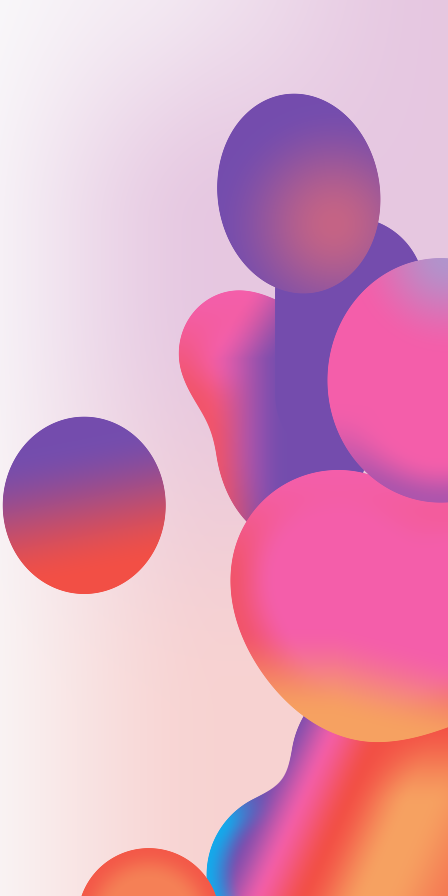
A Shadertoy shader for this background:

```glsl
// Glossy violet, pink and orange blobs floating over a pale lilac and peach wash.
#define VIOLET vec3(0.455, 0.300, 0.680)
#define PINK   vec3(0.955, 0.370, 0.665)
#define RED    vec3(0.950, 0.310, 0.270)
#define CORAL  vec3(0.945, 0.330, 0.420)
#define ORANGE vec3(0.965, 0.630, 0.380)
#define CYAN   vec3(0.080, 0.660, 0.920)
#define ROSE   vec3(0.770, 0.390, 0.520)
#define MIST   vec3(0.690, 0.580, 0.800)
#define WHITE  vec3(0.980, 0.982, 0.985)
#define LILAC  vec3(0.900, 0.780, 0.880)
#define PEACH  vec3(0.970, 0.825, 0.820)

float circle(vec2 p, vec2 center, float radius) {
    return length(p - center) - radius;
}

// Approximate signed distance to an axis-aligned ellipse
float ellipse(vec2 p, vec2 center, vec2 radii) {
    vec2 q = (p - center) / radii;
    return length(q) * (length(q) - 1.0) / max(length(q / radii), 1e-4);
}

float smoothUnion(float a, float b, float k) {
    float h = max(k - abs(a - b), 0.0) / k;
    return min(a, b) - h * h * k * 0.25;
}

// Ramp that falls from 1 at the center to 0 at the radius
float glow(vec2 p, vec2 center, float radius) {
    return 1.0 - smoothstep(0.0, radius, length(p - center));
}

// Ramp that rises as v drops from high to low
float fall(float high, float low, float v) {
    return 1.0 - smoothstep(low, high, v);
}

void paint(inout vec3 color, vec3 fill, float dist) {
    float pixel = 2.0 / iResolution.y;
    color = mix(color, fill, fall(0.5 * pixel, -0.5 * pixel, dist));
}

vec3 backdrop(vec2 p) {
    vec3 tint = mix(PEACH, LILAC, smoothstep(0.4, 1.35, p.y));
    float amount = smoothstep(-0.2, 0.5, p.x);
    amount *= 1.0 - 0.65 * smoothstep(1.5, 2.1, p.y) * fall(1.0, 0.3, p.x);
    return mix(WHITE, tint, amount);
}

void mainImage(out vec4 fragColor, in vec2 fragCoord) {
    // x spans 0..1 and y spans 0..2
    vec2 p = fragCoord / iResolution.xy * vec2(1.0, 2.0);
    vec3 color = backdrop(p);
    vec3 fill;
    float d;

    // Limb: round head joined to a long body
    d = smoothUnion(ellipse(p, vec2(0.534, 1.211), vec2(0.135, 0.141)),
                    ellipse(p, vec2(0.651, 1.036), vec2(0.172, 0.247)), 0.094);
    fill = mix(PINK, CORAL, smoothstep(-0.11, 0.0, d) * fall(1.35, 1.1, p.y));
    fill = mix(fill, VIOLET, smoothstep(0.46, 0.64, p.x - 0.6 * max(p.y - 1.2, 0.0)));
    paint(color, fill, d);

    // Violet column
    d = circle(vec2(p.x, max(p.y, 1.349) + min(p.y - 1.12, 0.0)), vec2(0.781, 1.349), 0.167);
    paint(color, VIOLET, d);

    // Upper egg, slightly sheared
    d = ellipse(p + vec2(0.047 * (p.y - 1.568), 0.0), vec2(0.667, 1.568), vec2(0.182, 0.223));
    fill = mix(VIOLET, ROSE, glow(p, vec2(0.745, 1.5), 0.27));
    paint(color, fill, d);

    // Lower right mass with a slanted spectrum
    d = smoothUnion(circle(p, vec2(0.651, 0.047), 0.190),
                    circle(p, vec2(0.865, 0.294), 0.216), 0.094);
    d = min(d, circle(p, vec2(0.885, 0.021), 0.26));
    float slant = p.x - 0.45 * p.y;
    fill = mix(VIOLET, PINK, smoothstep(0.47, 0.59, slant));
    fill = mix(fill, RED, smoothstep(0.56, 0.69, slant));
    float warm = smoothstep(0.67, 0.82, slant) * fall(0.40, 0.20, p.y);
    fill = mix(fill, ORANGE, warm * (1.0 - 0.5 * smoothstep(0.86, 1.02, slant)));
    float rim = smoothstep(-0.075, 0.0, d) * fall(0.28, 0.15, p.y) * fall(0.62, 0.50, p.x);
    paint(color, mix(fill, CYAN, rim), d);

    // Large pink blob with an orange underside
    d = smoothUnion(circle(p, vec2(0.755, 0.711), 0.240),
                    circle(p, vec2(0.846, 0.568), 0.224), 0.156);
    d = smoothUnion(d, circle(p, vec2(1.068, 0.659), 0.229), 0.156);
    fill = mix(PINK, CORAL, smoothstep(-0.10, 0.0, d) * fall(0.95, 0.70, p.y));
    fill = mix(fill, ORANGE, fall(0.60, 0.40, p.y + 0.25 * max(p.x - 0.75, 0.0)));
    paint(color, fill, d);

    // Right pink ball with a misty top and violet underside
    d = ellipse(p, vec2(0.984, 1.151), vec2(0.253, 0.273));
    fill = mix(PINK, MIST, glow(p, vec2(1.0, 1.43), 0.22));
    fill = mix(fill, VIOLET, 0.55 * smoothstep(-0.10, 0.0, d) * fall(1.1, 0.9, p.y));
    paint(color, fill, d);

    // Left ball fading from violet to red
    d = ellipse(p, vec2(0.188, 0.872), vec2(0.182, 0.198));
    fill = mix(RED, VIOLET, smoothstep(0.71, 1.02, p.y - 0.2 * (p.x - 0.188)));
    paint(color, fill, d);

    // Bottom orange ball
    d = circle(p, vec2(0.332, -0.052), 0.159);
    fill = mix(mix(RED, ORANGE, 0.6), RED, 0.8 * smoothstep(-0.07, 0.0, d));
    paint(color, fill, d);

    fragColor = vec4(color, 1.0);
}
```
